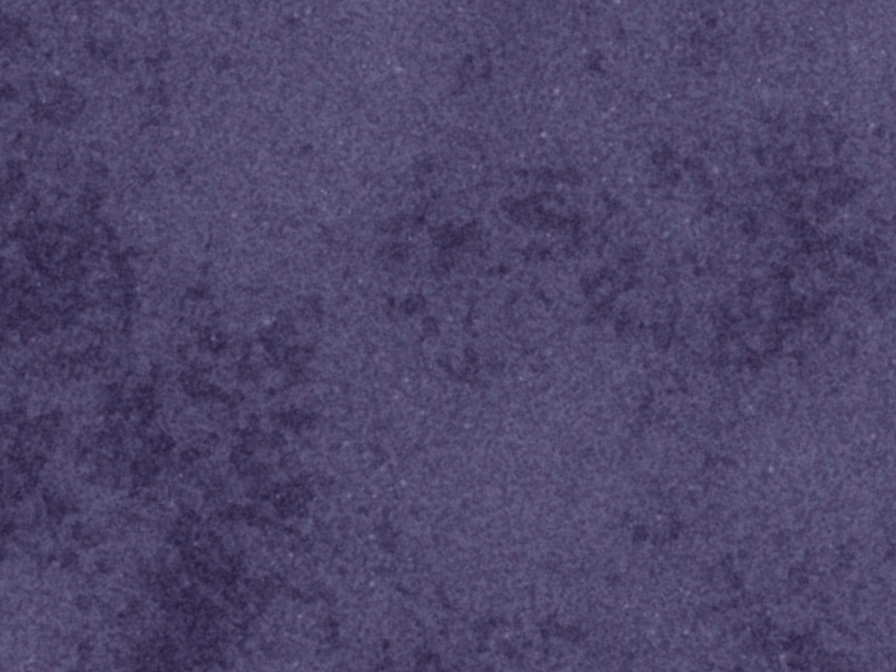
Give the GLSL for this texture, as a Shadertoy shader.

```glsl
float hash(vec2 p) {
    uvec2 q = uvec2(ivec2(p) + 32768);
    uint h = q.x * 1597334673u ^ q.y * 3812015801u;
    h = (h ^ (h >> 15)) * 2246822519u;
    h = (h ^ (h >> 13)) * 3266489917u;
    return float((h ^ (h >> 16)) >> 8) / 16777216.0;
}

float noise(vec2 p) {
    vec2 cell = floor(p), f = fract(p);
    f = f * f * (3.0 - 2.0 * f);
    return mix(mix(hash(cell), hash(cell + vec2(1, 0)), f.x),
               mix(hash(cell + vec2(0, 1)), hash(cell + vec2(1, 1)), f.x), f.y);
}

mat2 rotation(float angle) {
    return mat2(cos(angle), sin(angle), -sin(angle), cos(angle));
}

float clouds(vec2 p) {
    float sum = 0.0, weight = 1.0, total = 0.0;
    for (int i = 0; i < 4; i++) {
        sum += weight * noise(p);
        total += weight;
        weight *= 0.62;
        p = rotation(0.8) * p * 2.1 + 17.3;
    }
    return sum / total;
}

// Rare soft bright flecks, one candidate per grid cell
float flecks(vec2 p) {
    vec2 home = floor(p);
    float light = 0.0;
    for (int y = -1; y <= 1; y++)
    for (int x = -1; x <= 1; x++) {
        vec2 cell = home + vec2(x, y);
        vec2 centre = cell + vec2(hash(cell + 71.0), hash(cell + 233.0));
        float strength = smoothstep(0.8, 1.0, hash(cell + 509.0));
        float radius = mix(0.1, 0.2, hash(cell + 877.0));
        float d = length(p - centre) / radius;
        light += strength * strength * exp(-d * d);
    }
    return light;
}

void mainImage(out vec4 fragColor, in vec2 fragCoord) {
    vec2 p = fragCoord / iResolution.y;

    // Dark blotches gather where the broad clouds are dense
    float cloud = clouds(p * 3.2 + 5.0) - 0.5;
    vec2 warped = p + 0.012 * (vec2(noise(p * 40.0), noise(p * 40.0 + 91.0)) - 0.5);
    float patches = 0.55 * noise(rotation(0.5) * warped * 64.0)
                  + 0.45 * noise(rotation(1.1) * warped * 30.0 + 40.0);
    float blotch = smoothstep(0.5, 0.82, patches + 0.95 * cloud);

    // Fine fibre grain
    float grain = 0.085 * (noise(rotation(0.35) * p * 150.0) - 0.5)
                + 0.075 * (noise(rotation(0.9) * p * 255.0 + 60.0) - 0.5);

    float tone = 0.016 - 0.06 * blotch - 0.1 * cloud + grain;
    tone += 0.13 * flecks(p * 42.0);

    // Violet base with a faint red to blue drift
    float tint = noise(rotation(0.6) * p * 110.0 + 130.0) - 0.5;
    vec3 color = vec3(0.30, 0.27, 0.41) + tone * vec3(1.0, 1.07, 1.13);
    color += tint * vec3(0.02, -0.006, -0.012);
    fragColor = vec4(color, 1.0);
}
```
